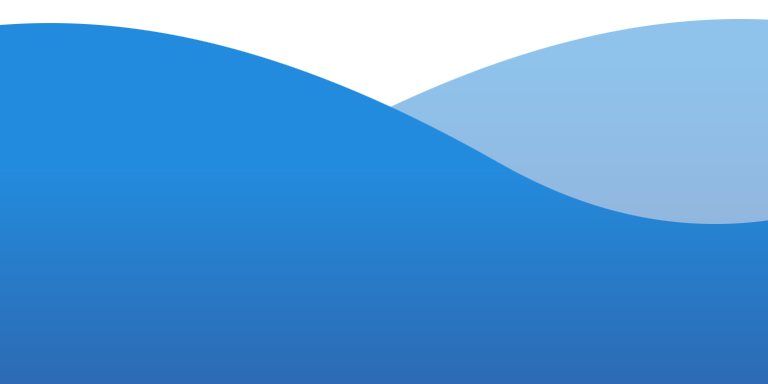
Reproduce this background procedurally as a Shadertoy shader.

```glsl
#define CREST_FRONT vec2(0.130, 0.940)
#define TROUGH_FRONT vec2(1.862, 0.4167)
#define CREST_BACK vec2(1.927, 0.9505)
#define INFLECTION_X 1.302
#define FRONT_TOP vec3(0.139, 0.545, 0.868)
#define FRONT_BOTTOM vec3(0.176, 0.417, 0.703)
#define BACK_TOP vec3(0.559, 0.765, 0.924)
#define BACK_BOTTOM vec3(0.573, 0.718, 0.872)
#define SKY vec3(1.0)

// Rounded hill whose flanks straighten away from the crest
float hill(float x, vec2 crest) {
    float d = abs(x - crest.x);
    return crest.y - d * d * (0.3118 - 0.0390 * d);
}

// Rounded valley around its lowest point
float valley(float x, vec2 trough) {
    float d = abs(x - trough.x);
    return trough.y + d * d * (0.4946 + 0.0172 * d);
}

// Antialiased coverage of the region below a curve
float below(float y, float curve) {
    float distanceAbove = y - curve;
    return clamp(0.5 - distanceAbove / fwidth(distanceAbove), 0.0, 1.0);
}

void mainImage(out vec4 fragColor, in vec2 fragCoord) {
    // Canvas spans 0..2 by 0..1
    vec2 p = fragCoord / iResolution.xy * vec2(2.0, 1.0);

    // Wave outlines
    float backCurve = hill(p.x, CREST_BACK);
    float frontCurve = p.x < INFLECTION_X ? hill(p.x, CREST_FRONT)
                                          : valley(p.x, TROUGH_FRONT);

    // Vertical gradients
    vec3 backColor = mix(BACK_BOTTOM, BACK_TOP, clamp((p.y - 0.417) / 0.43, 0.0, 1.0));
    vec3 frontColor = mix(FRONT_BOTTOM, FRONT_TOP, clamp(p.y / 0.56, 0.0, 1.0));

    // Layers from back to front
    vec3 color = mix(SKY, backColor, below(p.y, backCurve));
    color = mix(color, frontColor, below(p.y, frontCurve));
    fragColor = vec4(color, 1.0);
}
```
